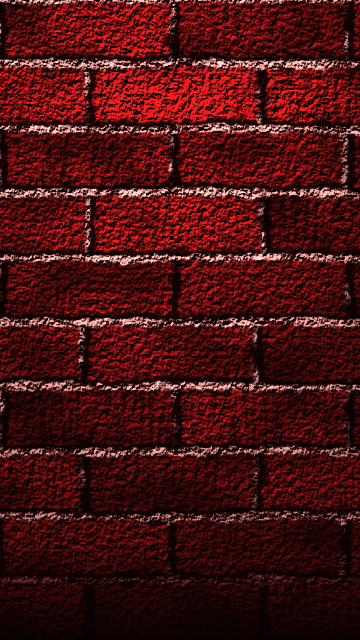
Give the GLSL for this texture, as a Shadertoy shader.

```glsl
// Rough red brick wall in running bond, pale crusted mortar, lit from the upper left
#define ROWS 9.91          // courses over the canvas height
#define BRICK_LENGTH 2.69  // brick pitch, in course heights
#define BED_WIDTH 0.055    // half width of the horizontal mortar crust
#define JOINT_WIDTH 0.036  // half width of the vertical mortar crust
#define WOBBLE 0.045       // unevenness of the courses
#define GRAIN 2.1          // contrast of the rough surface
#define LAMP vec2(0.25, 0.82)
#define BRICK_RED vec3(1.0, 0.115, 0.125)
#define MORTAR_PINK vec3(0.98, 0.68, 0.65)
#define GAP_BLACK vec3(0.035, 0.004, 0.005)

float hash(vec2 p) {
    return fract(sin(dot(p, vec2(127.1, 311.7))) * 43758.5);
}

vec2 gradientAt(vec2 cell) {
    float angle = 6.2832 * hash(cell);
    return vec2(cos(angle), sin(angle));
}

// Gradient noise, about -0.7 to 0.7
float noise(vec2 p) {
    vec2 i = floor(p), f = p - i;
    vec2 u = f * f * f * (f * (f * 6.0 - 15.0) + 10.0);
    vec2 e = vec2(1.0, 0.0);
    float low = mix(dot(gradientAt(i), f), dot(gradientAt(i + e), f - e), u.x);
    float high = mix(dot(gradientAt(i + e.yx), f - e.yx), dot(gradientAt(i + 1.0), f - 1.0), u.x);
    return mix(low, high, u.y);
}

float roughness(vec2 p) {
    float sum = 0.0, amplitude = 0.5;
    for (int i = 0; i < 3; i++) {
        sum += amplitude * noise(p);
        p = p * 1.9 + 17.3;
        amplitude *= 0.7;
    }
    return sum;
}

// Soft band of the given half width around zero
float band(float d, float halfWidth, float soft) {
    return 1.0 - smoothstep(halfWidth - soft, halfWidth + soft, abs(d));
}

void mainImage(out vec4 fragColor, in vec2 fragCoord) {
    vec2 p = fragCoord / iResolution.y;
    vec2 q = p * ROWS + vec2(0.0, 0.06);
    float soft = max(0.022, ROWS / iResolution.y);

    // Uneven courses with crumbling edges
    vec2 wall = q + WOBBLE * vec2(noise(q * 0.9 + 5.0), noise(q * 0.8 + 31.0));
    wall += 0.045 * vec2(noise(q * 5.0), noise(q * 5.0 + 9.0));
    wall += 0.04 * vec2(noise(q * 13.0 + 3.0), noise(q * 13.0 + 40.0));

    // Running bond: even courses are shifted by half a brick
    float row = floor(wall.y);
    float shift = 0.5 * mod(row + 1.0, 2.0) + 0.05 * (hash(vec2(row, 4.0)) - 0.5);
    float along = wall.x / BRICK_LENGTH + shift;
    vec2 brick = vec2(floor(along), row);
    float bedDist = fract(wall.y + 0.5) - 0.5;
    float jointDist = (fract(along + 0.5) - 0.5) * BRICK_LENGTH;

    // Lamp falloff, a hot spot and darkness towards the floor
    vec2 reach = (p - LAMP) / vec2(0.42, 0.62);
    vec2 spot = (p - vec2(0.27, 0.85)) / vec2(0.17, 0.06);
    float light = mix(0.22, 1.0, exp(-dot(reach, reach))) + 0.5 * exp(-dot(spot, spot));
    light *= smoothstep(-0.04, 0.17, p.y);

    // Pitted brick face with tooling streaks and sooty stains
    float relief = roughness(q * 10.0) - roughness(q * 10.0 + vec2(-0.12, 0.26));
    float streaks = noise(q * vec2(13.0, 1.4) + brick * 7.0) * hash(brick + 8.0);
    float stain = smoothstep(-0.45, 0.15, noise(q * vec2(0.8, 1.5) + 12.0));
    float tone = mix(0.75, 1.2, hash(brick + 2.0)) * mix(0.55, 1.0, stain);
    float face = max(0.0, 0.43 + GRAIN * relief + 0.45 * streaks);
    float shade = min(light * tone * face, 0.95);
    vec3 color = GAP_BLACK + BRICK_RED * shade;

    // Shadowed gaps above the beds and to the right of the joints
    float patchy = noise(q * vec2(1.7, 2.3) + 60.0);
    float bedGap = band(bedDist - 0.045, 0.055 + 0.06 * patchy, soft * 1.4);
    float jointGap = band(jointDist - 0.02, 0.075 + 0.05 * patchy, soft * 1.4);
    float chip = smoothstep(0.28, 0.42, noise(q * 2.3 + 80.0))
               * band(min(abs(bedDist), abs(jointDist)), 0.14, 0.08);
    color = mix(color, GAP_BLACK, 0.9 * max(max(bedGap, jointGap), chip));

    // Pale crust catching the light, broken along its length
    float bed = band(bedDist + 0.025, BED_WIDTH * (1.0 + 0.8 * patchy), soft);
    float joint = band(jointDist + 0.03, JOINT_WIDTH, soft)
                * smoothstep(-0.25, 0.3, noise(q * vec2(1.0, 2.8) + 22.0));
    float crust = max(bed, joint);
    float sparkle = clamp(0.62 + 2.6 * relief + 0.5 * patchy, 0.0, 1.25);
    float glow = sparkle * min(1.0, 0.25 + 0.9 * light) * smoothstep(-0.03, 0.16, p.y);
    vec3 crustColor = mix(BRICK_RED * 0.7, MORTAR_PINK, smoothstep(0.1, 0.8, glow)) * glow;
    color = mix(color, crustColor, crust);

    fragColor = vec4(clamp(color, 0.0, 1.0), 1.0);
}
```
